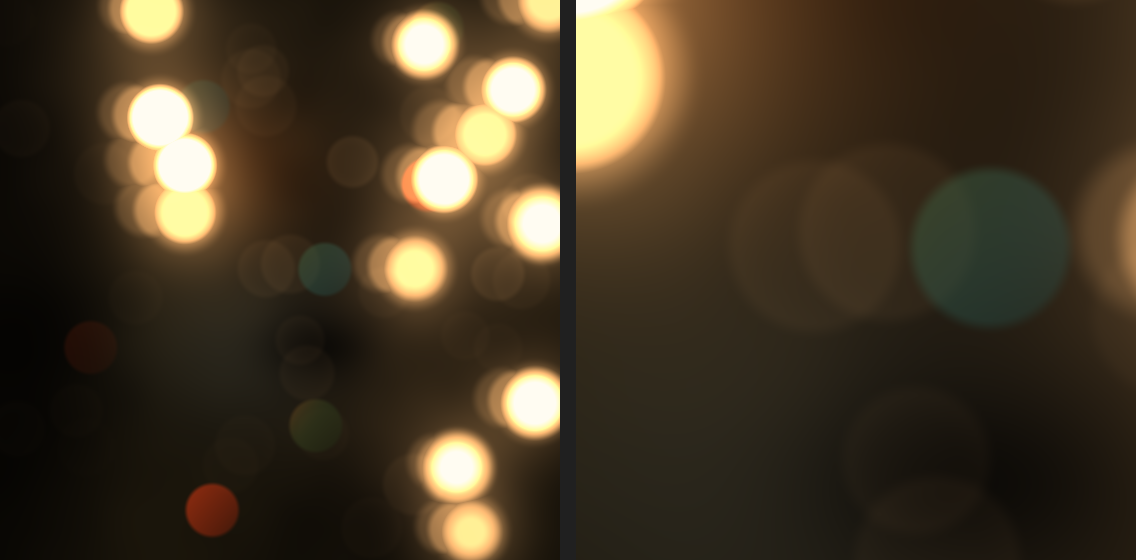
Left, the full canvas; right, a detail of the centre.
A Shadertoy shader for this background:

```glsl
// Out-of-focus night lights: warm bright bokeh strands and faint tinted discs over dark brown haze.
#define DISC_RADIUS 0.054
#define LEFT_COUNT 4
#define RIGHT_COUNT 10
#define FAINT_COUNT 30
#define TINTED_COUNT 7
#define HALO_LEVEL 0.24
#define HAZE_SCALE 3.2
#define SHADOW vec3(0.084, 0.067, 0.034)
#define WARM_LIGHT vec3(1.0, 0.73, 0.46)
#define COOL_HAZE vec3(0.060, 0.068, 0.066)
#define WHITE_POINT vec3(1.0, 0.99, 0.95)

float hash(vec2 p) {
    vec3 q = fract(p.xyx * 0.1031);
    q += dot(q, q.yzx + 33.33);
    return fract((q.x + q.y) * q.z);
}

float valueNoise(vec2 p) {
    vec2 cell = floor(p), f = fract(p);
    f = f * f * f * (f * (f * 6.0 - 15.0) + 10.0);
    vec2 e = vec2(0.0, 1.0);
    return mix(mix(hash(cell), hash(cell + e.yx), f.x),
               mix(hash(cell + e), hash(cell + 1.0), f.x), f.y);
}

float cloud(vec2 p) {
    return 0.6 * valueNoise(p) + 0.28 * valueNoise(p * 2.0 + 7.3)
         + 0.12 * valueNoise(p * 4.1 + 19.7);
}

float blob(vec2 p, vec2 center, vec2 size) {
    vec2 d = (p - center) / size;
    return exp(-dot(d, d));
}

float disc(vec2 p, vec2 center, float radius, float blur) {
    return 1.0 - smoothstep(radius - blur, radius + blur, length(p - center));
}

// Amount of warm light spread through the air
float warmHaze(vec2 p) {
    return 0.12 * blob(p, vec2(0.32, 0.82), vec2(0.25, 0.28))
         + 0.19 * blob(p, vec2(0.76, 0.60), vec2(0.26, 0.26))
         + 0.09 * blob(p, vec2(0.70, 0.22), vec2(0.17, 0.16));
}

// One light: x is the disc with its two dim shifted ghosts, y its halo
vec2 brightLight(vec2 p, vec2 center, float seed, float softness) {
    float radius = DISC_RADIUS * mix(0.94, 1.06, hash(vec2(seed, 3.0)));
    float peak = mod(seed, 3.0) < 0.5 ? 1.2 : mix(2.6, 2.2, softness);
    float blur = mix(0.012, mix(0.016, 0.034, hash(vec2(seed, 5.0))), softness);
    vec2 shift = vec2(-0.020 - 0.030 * hash(vec2(seed, 11.0)), 0.005);
    float ghost = 0.24 * disc(p, center + shift, radius * 0.95, 0.008)
                + 0.14 * disc(p, center + 1.9 * shift, radius * 0.92, 0.010);
    float rim = 0.42 * disc(p, center, radius + 0.006, 0.022);
    float body = peak * disc(p, center, radius - 0.2 * blur, blur);
    vec2 d = p - center;
    return vec2(max(body, max(ghost, rim)), HALO_LEVEL * exp(-dot(d, d) / 0.0095));
}

vec2 leftStrand(float i) {
    return vec2(0.27 + 0.06 * smoothstep(0.5, 2.0, i),
                0.98 - 0.19 * min(i, 1.0) - 0.085 * max(i - 1.0, 0.0));
}

vec2 rightStrand(float i) {
    float y = i < 6.5 ? 1.0 - 0.08 * i : 0.28 - 0.115 * (i - 7.0);
    return vec2(0.86 + 0.12 * cos(i * 2.6), y);
}

// Red, green or teal
vec3 tint(float t) {
    vec3 c = mix(vec3(0.74, 0.19, 0.06), vec3(0.20, 0.26, 0.12), smoothstep(0.1, 0.4, t));
    return mix(c, vec3(0.17, 0.34, 0.31), smoothstep(0.5, 0.8, t));
}

void mainImage(out vec4 fragColor, in vec2 fragCoord) {
    vec2 p = fragCoord / iResolution.y;

    // Dark haze
    float murk = cloud(p * HAZE_SCALE + 4.0);
    vec3 color = SHADOW * (0.25 + 1.2 * murk) * (0.45 + 0.55 * smoothstep(0.0, 0.3, p.x));
    color += WARM_LIGHT * warmHaze(p) * (0.25 + 1.15 * murk);
    color += COOL_HAZE * blob(p, vec2(0.43, 0.38), vec2(0.17, 0.15));
    color += vec3(0.10, 0.035, 0.0) * blob(p, vec2(0.43, 0.70), vec2(0.14, 0.13));
    color *= 1.0 - 0.65 * blob(p, vec2(0.57, 0.38), vec2(0.10, 0.06));

    // Faint brown discs, strongest where the haze is
    for (int i = 0; i < FAINT_COUNT; i++) {
        float k = float(i);
        vec2 center = vec2(hash(vec2(k, 21.0)), hash(vec2(k, 47.0)));
        float radius = mix(0.043, 0.055, hash(vec2(k, 63.0)));
        float level = (0.012 + 0.42 * warmHaze(center)) * mix(0.3, 1.0, hash(vec2(k, 85.0)));
        float edge = 0.8 + 0.2 * smoothstep(0.5, 1.0, length(p - center) / radius);
        color += WARM_LIGHT * level * edge * disc(p, center, radius, 0.006);
    }

    // Tinted discs, shaded across their width
    for (int i = 0; i < TINTED_COUNT; i++) {
        float k = float(i);
        vec2 center = vec2(0.15 + 0.82 * fract(0.75 + 0.7549 * k), fract(0.67 + 0.5698 * k));
        float strength = 0.08 + 0.42 * abs(cos(k * 0.55));
        float across = dot(p - center, vec2(1.6, -1.2));
        vec3 shade = tint(fract(0.06 + 0.333 * k) + across) * (1.0 - 3.0 * across);
        color = mix(color, shade, strength * disc(p, center, 0.047, 0.005));
    }

    // Bright strands: brightest disc wins, halos accumulate
    float light = 0.0, halo = 0.0;
    for (int i = 0; i < LEFT_COUNT + RIGHT_COUNT; i++) {
        float k = float(i), j = k - float(LEFT_COUNT);
        vec2 lamp = j < 0.0 ? brightLight(p, leftStrand(k), k + 39.0, 0.1)
                            : brightLight(p, rightStrand(j), j, 1.0);
        light = max(light, lamp.x);
        halo += lamp.y;
    }
    color += WARM_LIGHT * (light + halo * (1.0 - smoothstep(0.4, 1.2, light)));

    fragColor = vec4(min(color, WHITE_POINT), 1.0);
}
```
